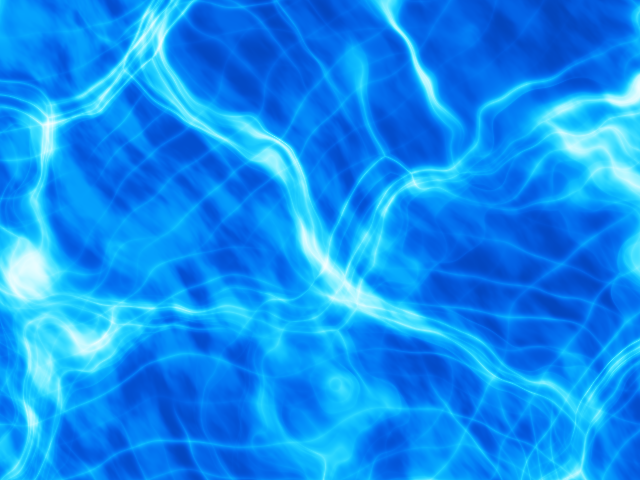
A Shadertoy shader for this texture:

```glsl
vec2 hash22(vec2 p) {
    vec3 a = fract(p.xyx * vec3(0.1031, 0.1030, 0.0973));
    a += dot(a, a.yzx + 33.33);
    return fract((a.xx + a.yz) * a.zy);
}

float noise(vec2 p) {
    vec2 i = floor(p), f = fract(p);
    f = f * f * f * (f * (f * 6.0 - 15.0) + 10.0);
    vec2 e = vec2(0.0, 1.0);
    return mix(mix(hash22(i).x, hash22(i + e.yx).x, f.x),
               mix(hash22(i + e).x, hash22(i + e.yy).x, f.x), f.y);
}

float fbm(vec2 p) {
    float sum = 0.0, amp = 0.57;
    for (int i = 0; i < 4; i++) {
        sum += amp * noise(p);
        p = mat2(1.6, 1.2, -1.2, 1.6) * p + 9.7;
        amp *= 0.45;
    }
    return sum;
}

// x: gap to the cell border, y: gap to the nearest corner, z: cell id
vec3 cells(vec2 p) {
    vec2 base = floor(p);
    vec3 nearest = vec3(8.0);
    float id = 0.0;
    for (int y = -1; y <= 1; y++)
    for (int x = -1; x <= 1; x++) {
        vec2 cell = base + vec2(x, y);
        vec2 h = hash22(cell + 50.0);
        float d = length(cell + 0.1 + 0.8 * h - p);
        if (d < nearest.x) {
            nearest = vec3(d, nearest.xy);
            id = fract(h.x * 7.0 + h.y * 5.0);
        } else if (d < nearest.y) {
            nearest.yz = vec2(d, nearest.y);
        } else {
            nearest.z = min(nearest.z, d);
        }
    }
    return vec3(nearest.yz - nearest.x, id);
}

// Thin curved parallel lines, each with its own strength
float comb(vec2 p, float angle, float seed) {
    float phase = 14.0 * dot(p, vec2(cos(angle), sin(angle)));
    phase += 4.0 * noise(p * 2.2 + seed) + 0.7 * noise(p * 7.0 + seed);
    float line = pow(1.0 - abs(2.0 * fract(phase) - 1.0), 6.0);
    float strength = hash22(vec2(floor(phase), seed)).x;
    return line * strength * smoothstep(0.4, 0.75, noise(p * 3.0 + seed + 81.0));
}

vec3 waterColor(float light) {
    float g = 0.24 + 0.76 * (1.0 - exp(-light));
    return vec3(0.01 + 0.99 * pow(g, 10.0), g, 1.0 - 2.7 * exp(-8.5 * g));
}

void mainImage(out vec4 fragColor, in vec2 fragCoord) {
    vec2 p = fragCoord / iResolution.y;

    // Large swell and small wrinkles bend the light network
    vec2 swell = vec2(fbm(p * 2.1 + 3.0), fbm(p * 2.1 + 27.0)) - 0.5;
    vec2 slanted = mat2(0.8, -0.6, 0.6, 0.8) * (p + 0.15 * swell);
    float wrinkle = noise(slanted * vec2(21.0, 11.0) + 5.0) - 0.5;
    vec2 q = mat2(1.9, 0.6, -0.6, 2.2) * p + 1.1 * swell + 0.05 * wrinkle;

    // Soft pools and slanted ripples
    float pool = smoothstep(0.15, 0.85, noise(p * 1.9 + 61.0));
    float ripple = smoothstep(0.2, 0.8, fbm(slanted * vec2(24.0, 9.0)));
    float light = 0.03 + (0.1 + 0.34 * pool) * (0.3 + ripple);

    // Strands that part and rejoin, each with a translucent veil
    for (int i = 0; i < 8; i++) {
        float k = float(i);
        vec2 seed = vec2(k * 7.3, k * 3.1);
        vec2 drift = vec2(noise(p * 2.4 + seed), noise(p * 2.4 + seed + 40.0)) - 0.5;
        drift += 0.12 * vec2(noise(p * 9.0 + seed), noise(p * 9.0 + seed + 20.0));
        vec3 c = cells(q + 0.085 * k * drift);
        float power = smoothstep(0.25, 0.85, noise(p * 3.2 + seed + 90.0));
        float width = mix(0.012, 0.042, noise(p * 4.0 + seed + 15.0));
        light += 1.2 * power * exp(-c.x / width);

        // Veil with a bright rim
        float band = 0.03 + 0.55 * c.z * noise(p * 4.5 + seed + 70.0);
        float veil = 1.0 - smoothstep(band - 0.03, band, c.x);
        float rim = exp(-abs(c.x - band + 0.015) / 0.014);
        light += power * (veil * (0.06 + 0.14 * ripple) + 0.2 * rim);
        light += 0.09 * exp(-c.y * 14.0);
        if (i == 0) light += 0.2 * exp(-c.x / (0.05 + 0.2 * c.z));
    }

    // Fine threads between the strands
    for (int i = 0; i < 3; i++) {
        float k = float(i);
        light += 0.6 * comb(p + 0.2 * swell, 0.6 + 0.9 * k, 13.0 * k + 4.0);
    }

    light *= 0.72 + 0.5 * ripple;
    fragColor = vec4(clamp(waterColor(light), 0.0, 1.0), 1.0);
}
```
